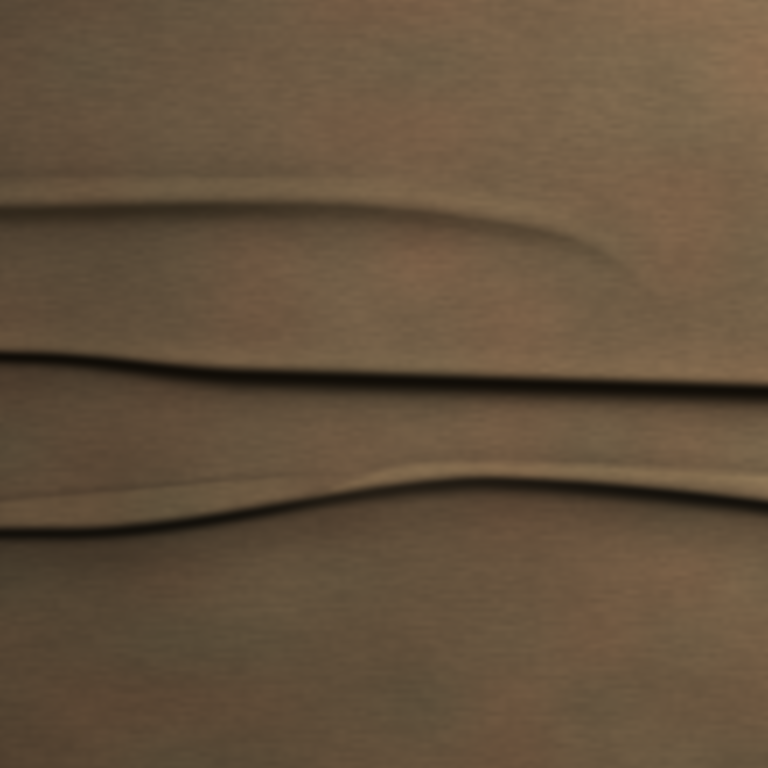
This texture is drawn by a WebGL 1 fragment shader. Its source:

```glsl
precision highp float;
// Brown draped cloth with three soft horizontal folds under warm light from the upper right.
uniform vec2 u_resolution;

float hash(vec2 p) {
  return fract(sin(dot(p, vec2(127.1, 311.7))) * 43758.5453);
}

float noise(vec2 p) {
  vec2 i = floor(p), f = fract(p);
  f = f * f * (3.0 - 2.0 * f);
  return mix(mix(hash(i), hash(i + vec2(1.0, 0.0)), f.x),
             mix(hash(i + vec2(0.0, 1.0)), hash(i + vec2(1.0, 1.0)), f.x), f.y);
}

float fbm(vec2 p) {
  float sum = 0.0, amp = 0.5;
  for (int i = 0; i < 5; i++) {
    sum += amp * noise(p);
    p = p * 2.03 + 7.3;
    amp *= 0.5;
  }
  return sum;
}

// Bell curve with its own width on the upper and lower side
float bell(float d, float above, float below) {
  float t = d / (d > 0.0 ? above : below);
  return exp(-t * t);
}

// Heights of the fold lines
float upperFold(float x) {
  float bend = max(x - 0.38, 0.0), tip = max(x - 0.72, 0.0);
  return 0.724 + 0.005 * smoothstep(0.0, 0.3, x) - 0.32 * bend * bend - 2.5 * tip * tip;
}

float middleFold(float x) {
  return 0.535 - 0.03 * x - 0.015 * smoothstep(0.05, 0.32, x);
}

float lowerFold(float x) {
  float fall = max(x - 0.6, 0.0) / 0.4;
  return 0.305 + 0.068 * smoothstep(0.08, 0.66, x) - 0.032 * pow(fall + 0.0001, 1.6);
}

void main() {
  vec2 uv = gl_FragCoord.xy / u_resolution;
  float x = uv.x;

  // Broad light across the cloth
  vec3 color = mix(mix(vec3(0.325, 0.265, 0.195), vec3(0.425, 0.345, 0.255), x),
                   mix(vec3(0.355, 0.290, 0.220), vec3(0.510, 0.415, 0.310), x), uv.y);
  color += vec3(0.035, 0.024, 0.019) * exp(-dot(uv - vec2(0.48, 0.6), uv - vec2(0.48, 0.6)) * 7.0);

  // Blotches, reddish stains and fine weave
  color *= 1.0 + 0.20 * (fbm(uv * vec2(6.0, 8.0) + 3.0) - 0.48);
  color += vec3(0.03, -0.004, -0.004) * (noise(uv * vec2(9.0, 12.0) + 20.0) - 0.5);
  color *= 1.0 + 0.06 * (noise(uv * vec2(45.0, 170.0)) - 0.5);
  color *= 1.0 + 0.04 * (noise(uv * 110.0) - 0.5);

  float dUpper = uv.y - upperFold(x);
  float dMiddle = uv.y - middleFold(x);
  float dLower = uv.y - lowerFold(x);
  float left = 1.0 - smoothstep(0.33, 0.42, x);
  float right = smoothstep(0.38, 0.6, x);

  // Lit ridges above the folds
  vec3 sheen = vec3(0.055, 0.050, 0.032);
  float ridges = 0.7 * bell(dUpper - 0.027, 0.016, 0.016) * (1.0 - smoothstep(0.6, 0.88, x));
  ridges += 0.6 * bell(dMiddle - 0.018, 0.022, 0.010);
  float leftRim = uv.y - 0.345 - 0.085 * x;
  ridges += 0.65 * left * smoothstep(0.005, -0.004, leftRim) * smoothstep(0.004, 0.018, dLower);
  float rightRim = uv.y - 0.398 + 0.09 * max(x - 0.58, 0.0) * max(x - 0.58, 0.0)
                 + 1.4 * pow(max(0.58 - x, 0.0), 2.0);
  ridges += 1.1 * smoothstep(0.36, 0.48, x) * bell(rightRim + 0.008, 0.007, 0.013);
  color += sheen * ridges;

  // Thin shaded outlines along the ridge tops
  color *= 1.0 - 0.08 * left * bell(leftRim - 0.006, 0.006, 0.004);
  color *= 1.0 - 0.07 * right * bell(rightRim - 0.006, 0.014, 0.005);
  color *= 1.0 - 0.06 * bell(uv.y - 0.772, 0.012, 0.004) * (1.0 - smoothstep(0.3, 0.6, x));

  // Wide soft shade below each fold
  color *= 1.0 - 0.18 * bell(dUpper, 0.008, 0.045) * (1.0 - smoothstep(0.45, 0.85, x));
  color *= 1.0 - 0.24 * bell(dMiddle, 0.008, 0.042);
  color *= 1.0 - 0.27 * bell(dLower, 0.010, 0.060);

  // Dark creases
  float upperDark = mix(0.58, 0.27, smoothstep(0.15, 0.6, x)) * (1.0 - smoothstep(0.68, 0.89, x));
  float upperShade = upperDark * bell(dUpper, 0.011, 0.017);
  float middleWide = smoothstep(0.0, 0.4, x);
  float middleShade = 0.96 * bell(dMiddle, mix(0.008, 0.011, middleWide), mix(0.010, 0.018, middleWide));
  float lowerDark = 0.93 - 0.25 * bell(x - 0.48, 0.25, 0.12);
  float lowerShade = lowerDark * bell(dLower, 0.008, mix(0.010, 0.014, right));
  color = mix(color, vec3(0.125, 0.100, 0.060), upperShade);
  color = mix(color, vec3(0.055, 0.042, 0.022), middleShade);
  color = mix(color, vec3(0.060, 0.050, 0.032), lowerShade);

  gl_FragColor = vec4(clamp(color, 0.0, 1.0), 1.0);
}
```
